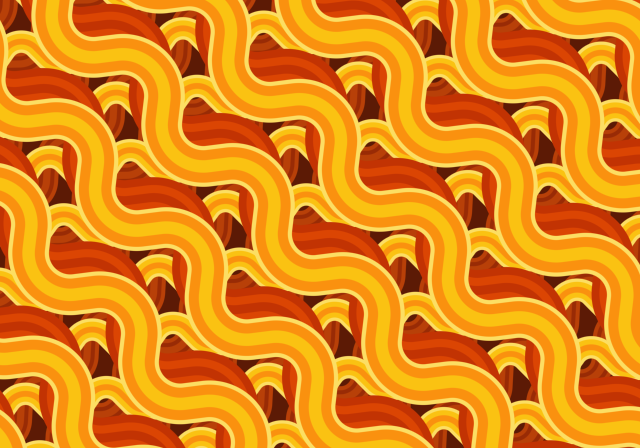
Give the GLSL for this pattern, as a Shadertoy shader.

```glsl
const vec3 PALE   = vec3(0.99, 0.87, 0.39);
const vec3 YELLOW = vec3(0.98, 0.76, 0.07);
const vec3 ORANGE = vec3(0.98, 0.57, 0.06);
const vec3 RED    = vec3(0.86, 0.27, 0.01);
const vec3 CRIMSON = vec3(0.76, 0.20, 0.01);
const vec3 RUST   = vec3(0.72, 0.25, 0.03);
const vec3 BROWN  = vec3(0.60, 0.17, 0.02);
const vec3 DARK   = vec3(0.36, 0.10, 0.02);

float segmentDistance(vec2 p, vec2 a, vec2 b) {
    vec2 ab = b - a;
    return length(p - a - ab * clamp(dot(p - a, ab) / dot(ab, ab), 0.0, 1.0));
}

// One quarter wave: an arc from the crest, then a straight run to the axis.
float quarterWave(vec2 p, float quarter, float radius, float bend) {
    vec2 normal = vec2(sin(bend), cos(bend));
    float run = (quarter - radius * normal.x) / normal.y;
    vec2 joint = vec2(quarter - run * normal.y, run * normal.x);
    vec2 q = p - joint + radius * normal;
    return q.x * normal.y < q.y * normal.x
        ? abs(length(q) - radius)
        : segmentDistance(p, joint, vec2(quarter, 0.0));
}

// Distance to the nearest centre line in a family of parallel waves.
// grid holds the period, the row spacing and the phase shift per row.
float waveRows(vec2 p, float angle, vec3 grid, float radius, float bend) {
    vec2 axis = vec2(cos(angle), sin(angle));
    float along = dot(p, axis);
    float across = dot(p, vec2(-axis.y, axis.x));
    float row = round(across / grid.y);
    across -= row * grid.y;
    along -= row * grid.z;

    float halfPeriod = 0.5 * grid.x;
    float nearest = 1.0;
    for (int k = -1; k <= 1; k++) {
        float n = round(along / halfPeriod) + float(k);
        vec2 q = vec2(abs(along - n * halfPeriod), across * (1.0 - 2.0 * mod(n, 2.0)));
        nearest = min(nearest, quarterWave(q, 0.5 * halfPeriod, radius, bend));
    }
    return nearest;
}

// Paints a striped strand; widths are the outer limits of core, middle and rim.
vec3 paintStrand(vec3 under, float d, vec3 widths, vec3 core, vec3 middle, vec3 rim, float blur) {
    vec3 cover = 1.0 - smoothstep(widths - blur, widths + blur, vec3(d));
    vec3 color = mix(under, rim, cover.z);
    color = mix(color, middle, cover.y);
    return mix(color, core, cover.x);
}

void mainImage(out vec4 fragColor, in vec2 fragCoord) {
    vec2 p = fragCoord / iResolution.y;
    float blur = 0.75 / iResolution.y;

    // Rising rust strands at the bottom
    float d = waveRows(p - vec2(0.53, 0.55), 0.766, vec3(0.2063, 0.1149, 0.0), 0.05, 0.75);
    vec3 color = paintStrand(DARK, d, vec3(0.008, 0.017, 0.026), RUST, BROWN, RUST, blur);

    // Narrow yellow strands
    d = waveRows(p - vec2(0.502, 0.522), 0.082, vec3(0.181, 0.1307, -0.021), 0.0446, 0.87);
    color = paintStrand(color, d, vec3(0.0065, 0.0176, 0.025), ORANGE, YELLOW, PALE, blur);

    // Wide falling strands, red ones peeking out behind the golden ones
    vec3 wideGrid = vec3(0.3457, 0.2063, 0.0045);
    vec2 wide = p - vec2(0.548, 0.571);
    vec2 redOffset = vec2(-0.028, 0.067);
    d = waveRows(wide - redOffset, -0.7816, wideGrid, 0.093, 0.907);
    color = paintStrand(color, d, vec3(0.010, 0.028, 0.0455), CRIMSON, RED, CRIMSON, blur);
    d = waveRows(wide, -0.7816, wideGrid, 0.093, 0.907);
    color = paintStrand(color, d, vec3(0.0139, 0.0362, 0.0455), YELLOW, ORANGE, PALE, blur);

    fragColor = vec4(color, 1.0);
}
```
